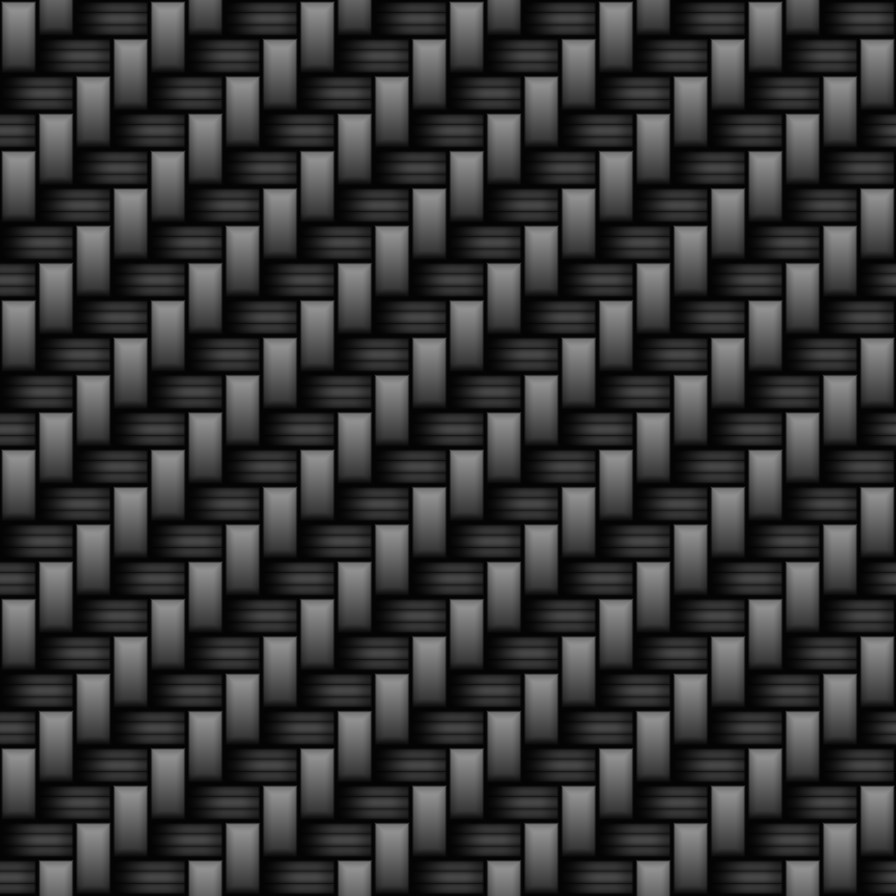
Give the GLSL for this texture, as a Shadertoy shader.

```glsl
// Carbon fibre twill: upright glossy tows pass over two cells, then under two,
// stepping one cell per row. Each cell's diagonal phase selects the tow,
// which is shaded by bevel distance, length gradient and fine strand grooves.

#define REPEATS 6.0          // whole weave repeats across and down
#define GAP 0.03             // half width of the dark seam, in cells
#define SEAM_SOFTNESS 0.07   // fade from seam to tow, in cells
#define BEVEL 0.32           // width of the upright tow's bevel, in cells
#define STRANDS 3.0          // grooved strands in each level tow
#define WARP_TOP 0.64        // upright tow, bright upper end
#define WARP_BOTTOM 0.15     // upright tow, shaded lower end
#define WEFT_TONE 0.28       // level tow at its brightest
#define SEAM_TONE 0.015      // depth between tows

const float PI = 3.14159265;

// Distance from the nearest side of a box that spans 0 to size.
float insideDistance(vec2 p, vec2 size) {
    vec2 d = min(p, size - p);
    return min(d.x, d.y);
}

// Opaque inside the tow, fading into the seam around it.
float towMask(float edge, float pixel) {
    return smoothstep(GAP - pixel * 0.5, GAP + max(SEAM_SOFTNESS, pixel), edge);
}

// Upright tow: p.x runs across, p.y runs down from its upper end.
float warpTone(vec2 p, float pixel) {
    float edge = insideDistance(p, vec2(1.0, 2.0));
    float sheen = mix(WARP_TOP, WARP_BOTTOM, p.y * 0.5);
    float bevel = mix(0.68, 1.0, smoothstep(0.0, BEVEL, edge));
    float lowerShade = mix(0.35, 1.0, smoothstep(0.0, 0.3, 2.0 - p.y));
    return mix(SEAM_TONE, sheen * bevel * lowerShade, towMask(edge, pixel));
}

// Level tow: p.x runs along it from the left, p.y runs up across it.
float weftTone(vec2 p, float pixel) {
    float edge = insideDistance(p, vec2(2.0, 1.0));
    float groove = mix(0.3, 1.0, sqrt(abs(sin(PI * STRANDS * p.y))));
    float roundness = sqrt(max(sin(PI * p.y), 0.0));
    float castShadow = mix(0.08, 1.0, smoothstep(0.0, 1.1, p.x));
    float farEnd = mix(0.6, 1.0, smoothstep(0.0, 0.6, 2.0 - p.x));
    float tone = WEFT_TONE * groove * roundness * castShadow * farEnd;
    return mix(SEAM_TONE, tone, towMask(edge, pixel));
}

void mainImage(out vec4 fragColor, in vec2 fragCoord) {
    // Four cells make one repeat of the twill.
    float cells = REPEATS * 4.0;
    vec2 grid = fragCoord / iResolution.xy * cells;
    float pixel = cells / min(iResolution.x, iResolution.y);
    vec2 cell = floor(grid);
    vec2 local = grid - cell;

    // Phases 0 and 1 are the upright tow's halves, 2 and 3 the level tow's.
    float phase = mod(cell.x - cell.y + 3.0, 4.0);
    float tone = phase < 1.5
        ? warpTone(vec2(local.x, phase + 1.0 - local.y), pixel)
        : weftTone(vec2(phase - 2.0 + local.x, local.y), pixel);

    fragColor = vec4(vec3(tone), 1.0);
}
```
